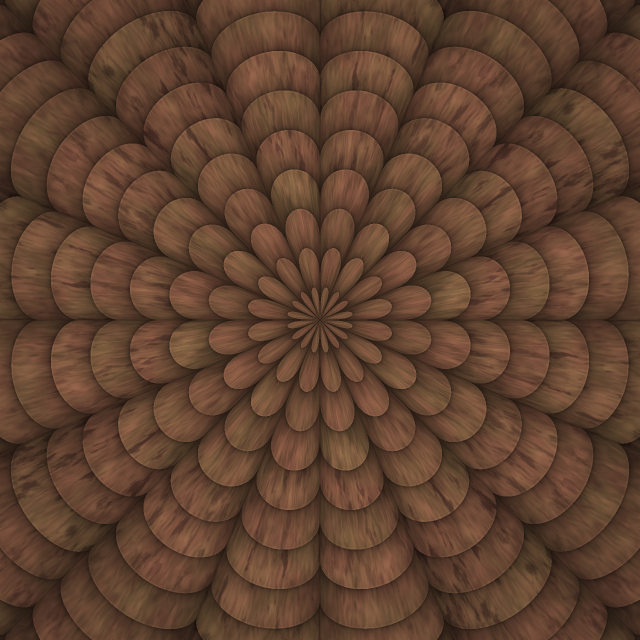
Reproduce this pattern procedurally as a Shadertoy shader.

```glsl
// A rosette of overlapping wooden scales in sixteen radial columns.

float hash(vec2 p) {
    return fract(sin(dot(p, vec2(127.1, 311.7))) * 43758.5453);
}

float noise(vec2 p) {
    vec2 cell = floor(p), f = fract(p);
    f = f * f * (3.0 - 2.0 * f);
    return mix(mix(hash(cell), hash(cell + vec2(1, 0)), f.x),
               mix(hash(cell + vec2(0, 1)), hash(cell + vec2(1, 1)), f.x), f.y);
}

float fbm(vec2 p) {
    float sum = 0.0, amp = 0.42;
    for (int i = 0; i < 5; i++) {
        sum += amp * noise(p);
        p = mat2(0.98, 0.2, -0.2, 0.98) * p * 2.03 + 17.3;
        amp *= 0.62;
    }
    return sum;
}

// Weathered wood: grain runs outward along the radius
vec3 wood(vec2 p, vec2 id) {
    vec2 q = p + 37.0 * vec2(hash(id + 3.1), hash(id + 8.7));
    q += 0.012 * (vec2(noise(q * 40.0), noise(q * 40.0 + 70.0)) - 0.5);
    float grain = fbm(q * vec2(26.0, 17.0));
    float fine = noise(q * vec2(170.0, 55.0));
    float stain = fbm(q * vec2(13.0, 14.0) + 50.0);
    float tint = hash(id + 21.4);

    vec3 red = vec3(0.46, 0.302, 0.228);
    vec3 olive = vec3(0.445, 0.334, 0.226);
    vec3 col = mix(red, olive, clamp(0.45 + (tint - 0.5) * 0.7 + (stain - 0.5) * 2.0, 0.0, 1.0));
    col *= 0.62 + 0.52 * grain + 0.20 * fine;
    col *= 0.94 + 0.12 * hash(id + 5.9);

    // Purplish dark flecks, on some of the outer scales more than others
    float fleck = smoothstep(0.52, 0.70, fbm(q * vec2(34.0, 20.0) + 9.0));
    fleck *= (0.25 + 0.75 * hash(id + 13.3)) * smoothstep(0.08, 0.35, p.y);
    return col * (1.0 - fleck * vec3(0.34, 0.38, 0.32));
}

vec3 scales(vec2 p) {
    float r = max(length(p), 1e-4);
    float turn = fract(atan(p.y, p.x) / 6.2831853) * 16.0;
    float column = mod(floor(turn), 4.0);
    float a = fract(turn) * 2.0 - 1.0;
    float arch = sqrt(max(1.0 - a * a, 0.0));

    // Rows end in half ellipses, inner rows lying on top
    float v = r * 16.0 + 1.0 - 0.83 * arch;
    float row = floor(v), f = fract(v);
    float slope = length(vec2(16.0, 4.227 * a / (max(arch, 0.06) * r)));
    float outside = f / slope, inside = (1.0 - f) / slope;

    vec3 col = wood(vec2(mod(turn, 4.0) * 0.3927, r), vec2(column, row));

    // Rounded sides, cast shadow and a faint worn rim
    col *= 1.0 - 0.40 * pow(abs(a), 3.2);
    col *= mix(0.88, 1.05, smoothstep(0.0, 0.7, f));
    col *= 1.0 - 0.24 * exp(-outside / 0.009) - 0.20 * exp(-outside / 0.0025);
    col *= 1.0 - 0.10 * exp(-inside / 0.006);
    col += vec3(0.052, 0.042, 0.033) * exp(-pow((inside - 0.0012) / 0.0012, 2.0)) * arch;
    return col * (1.08 - 0.22 * smoothstep(0.3, 0.75, r));
}

void mainImage(out vec4 fragColor, in vec2 fragCoord) {
    // Four samples per pixel soften the edges
    vec3 col = vec3(0.0);
    for (int i = 0; i < 4; i++) {
        vec2 jitter = vec2(i & 1, i >> 1) * 0.5 - 0.25;
        vec2 p = (fragCoord + jitter - 0.5 * iResolution.xy) / iResolution.y;
        col += scales(p) * 0.25;
    }
    fragColor = vec4(col, 1.0);
}
```
